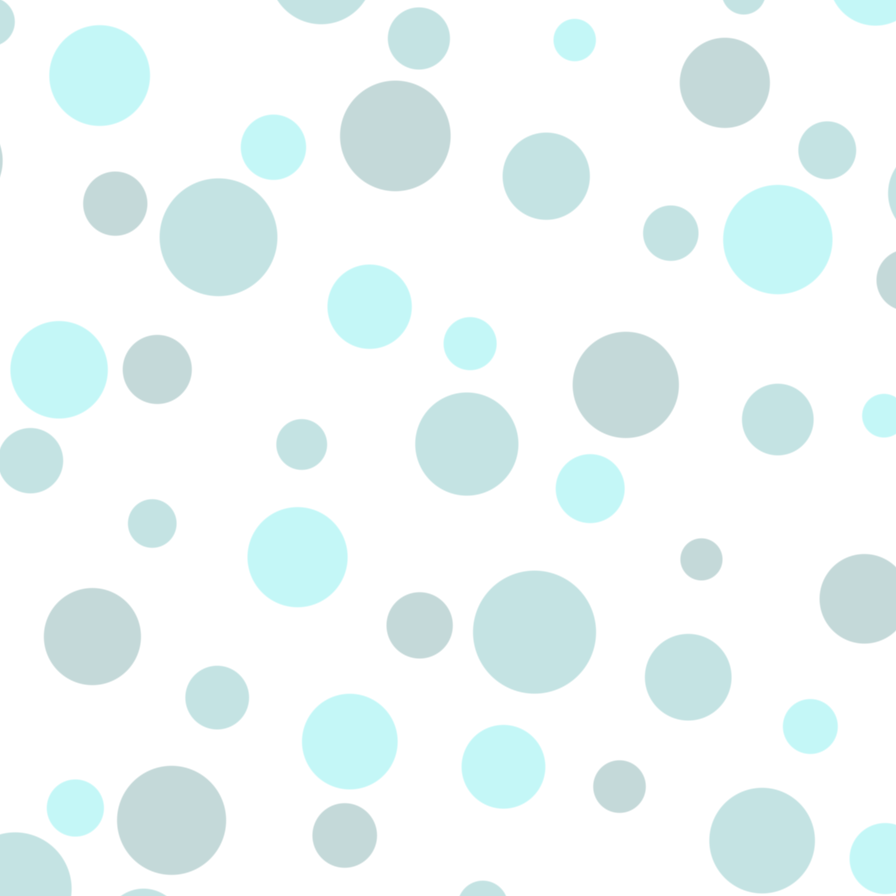
Give the GLSL for this pattern, as a three.js fragment shader.

```glsl
varying vec2 vUv;

vec2 hash2(vec2 cell) {
  return fract(sin(vec2(dot(cell, vec2(127.1, 311.7)), dot(cell, vec2(269.5, 183.3)))) * 43758.5);
}

vec2 discCentre(vec2 cell) {
  return cell + 0.5 + 0.44 * (hash2(cell) - 0.5);
}

// Evenly spread sizes that differ between adjacent cells
float wantedRadius(vec2 cell) {
  return 0.15 + 0.3 * pow(fract(dot(cell, vec2(0.618, 0.4142)) + 0.13), 1.2);
}

// Shrinks a disc where needed, so that a gap to every neighbour remains
float discRadius(vec2 cell, vec2 centre) {
  float wanted = wantedRadius(cell);
  float radius = wanted;
  for (int y = -1; y <= 1; y++) {
    for (int x = -1; x <= 1; x++) {
      if (x == 0 && y == 0) continue;
      vec2 other = cell + vec2(float(x), float(y));
      float room = distance(centre, discCentre(other)) - 0.1;
      radius = min(radius, room * wanted / (wanted + wantedRadius(other)));
    }
  }
  return radius;
}

vec3 discColour(vec2 cell) {
  float pick = fract(dot(cell, vec2(0.7549, 0.5698)) + 0.4);
  vec3 cyan = vec3(0.77, 0.97, 0.97);
  vec3 teal = vec3(0.77, 0.89, 0.89);
  vec3 grey = vec3(0.77, 0.85, 0.85);
  return pick < 0.33 ? cyan : (pick < 0.69 ? teal : grey);
}

void main() {
  // Turned grid, one disc per cell
  vec2 p = mat2(0.96, 0.28, -0.28, 0.96) * vUv * 6.45 + vec2(3.3, 7.6);
  vec2 home = floor(p);
  vec3 colour = vec3(1.0);

  for (int y = -1; y <= 1; y++) {
    for (int x = -1; x <= 1; x++) {
      vec2 cell = home + vec2(float(x), float(y));
      vec2 centre = discCentre(cell);
      float edge = distance(p, centre) - discRadius(cell, centre);
      colour = mix(colour, discColour(cell), 1.0 - smoothstep(-0.008, 0.008, edge));
    }
  }

  gl_FragColor = vec4(colour, 1.0);
}
```
